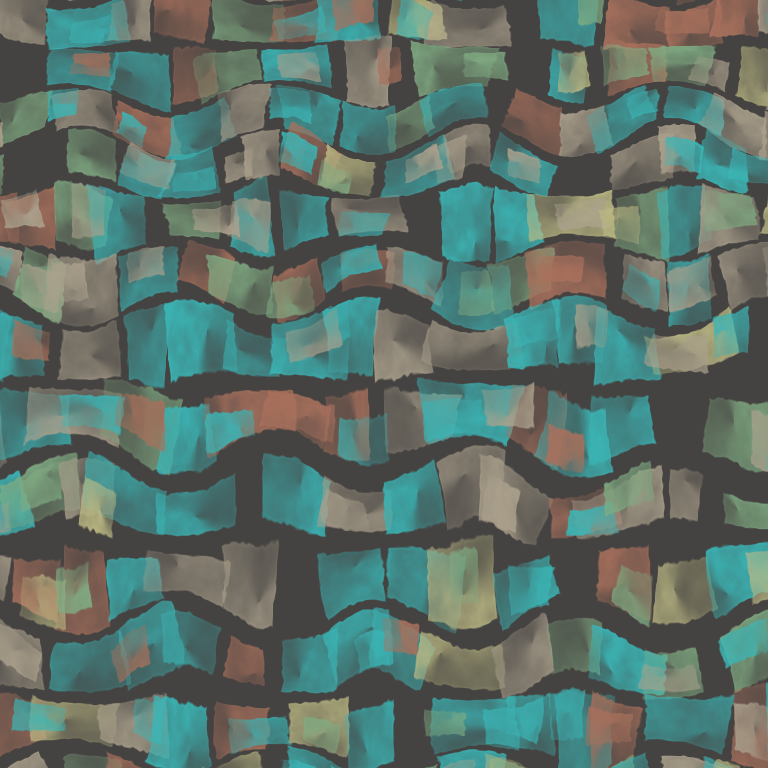
Give the GLSL for this pattern, as a three.js fragment shader.

```glsl
// Rows of translucent, ragged watercolour patches waving over a dark ground.
varying vec2 vUv;

#define COLUMNS 14.0
#define ROWS 12.0
#define ROW_START 0.053
#define ROW_SQUEEZE 0.27
#define WAVE_COUNT 3.85
#define WAVE_BAND 0.217
#define WAVE_HEIGHT 0.024
#define WAVE_SHEAR 0.012
#define RAGGED 0.07
#define EDGE_SOFT 0.016
#define GROUND vec3(0.272, 0.262, 0.255)

const float PI = 3.14159;
const float TAU = 6.28318;

float hash(vec2 p) {
  vec3 q = fract(p.xyx * vec3(0.1031, 0.1030, 0.0973));
  q += dot(q, q.yzx + 33.33);
  return fract((q.x + q.y) * q.z);
}

vec2 hash2(vec2 p) {
  return vec2(hash(p), hash(p + 57.3));
}

float noise(vec2 p) {
  vec2 i = floor(p);
  vec2 f = fract(p);
  f = f * f * (3.0 - 2.0 * f);
  return mix(mix(hash(i), hash(i + vec2(1.0, 0.0)), f.x),
             mix(hash(i + vec2(0.0, 1.0)), hash(i + 1.0), f.x), f.y);
}

float fbm(vec2 p) {
  float sum = 0.0;
  float gain = 0.5;
  for (int i = 0; i < 4; i++) {
    sum += gain * noise(p);
    p = p * 2.03 + 17.1;
    gain *= 0.5;
  }
  return sum;
}

// Bends the rows; the wave flips from one band to the next.
vec2 bend(vec2 p) {
  float across = TAU * WAVE_COUNT * (p.x - 0.098);
  float up = PI * (p.y - 0.5) / WAVE_BAND;
  return p + vec2(-WAVE_SHEAR * sin(across) * cos(up),
                  WAVE_HEIGHT * cos(across) * sin(up));
}

// Maps height to row number, with tall rows low down and short rows above.
float rowAt(float y) {
  float v = y;
  for (int i = 0; i < 5; i++) {
    v = y - ROW_START - ROW_SQUEEZE / TAU * (1.0 - cos(TAU * v));
  }
  return v * ROWS + 0.5;
}

vec3 pigment(float pick) {
  if (pick < 0.37) return vec3(0.23, 0.71, 0.71);
  if (pick < 0.62) return vec3(0.67, 0.63, 0.55);
  if (pick < 0.79) return vec3(0.50, 0.67, 0.51);
  if (pick < 0.92) return vec3(0.66, 0.44, 0.36);
  return vec3(0.74, 0.73, 0.52);
}

float boxDistance(vec2 p, vec2 halfSize) {
  vec2 d = abs(p) - halfSize;
  return length(max(d, 0.0)) + min(max(d.x, d.y), 0.0);
}

// Colour and opacity of one patch; small patches lie over large ones.
vec4 patchPaint(vec2 grid, vec2 cell, float small) {
  vec2 id = cell + 40.0 + small * 91.0;
  if (hash(id + 3.7) > mix(0.91, 0.48, small)) return vec4(0.0);

  float tall = sqrt(1.0 + ROW_SQUEEZE * sin(TAU * cell.y / ROWS));
  vec2 size = hash2(id + 11.9);
  vec2 halfSize = vec2(mix(0.40, 0.70, size.x) * tall, mix(0.32, 0.49, size.y) / tall);
  halfSize *= mix(1.0, 0.67, small);
  vec2 jitter = (hash2(id + 23.1) - 0.5) * mix(vec2(0.5, 0.16), vec2(0.7, 0.36), small);

  vec2 q = grid - cell - 0.5 - jitter;
  float turn = (hash(id + 31.3) - 0.5) * 0.32;
  q = mat2(cos(turn), sin(turn), -sin(turn), cos(turn)) * q;
  q.x *= 1.0 + (hash(id + 47.7) - 0.5) * 0.5 * q.y;
  q += RAGGED * (vec2(noise(grid * 3.0 + id), noise(grid * 3.0 - id)) - 0.5);
  float d = boxDistance(q, halfSize) + 0.04 * (noise(grid * 14.0 + id) - 0.5);

  // A wash that sweeps round an inner point and ends in a crease
  vec2 pivot = (hash2(id + 61.1) - 0.5) * halfSize;
  float sweep = fract(atan(q.y - pivot.y, q.x - pivot.x) / TAU + hash(id + 71.9));
  float wash = smoothstep(0.0, 0.6, sweep) * (1.0 - smoothstep(0.86, 1.0, sweep));
  float opacity = mix(0.34, 0.78, wash) * mix(0.72, 1.08, hash(id + 83.3));
  opacity *= 0.68 + 0.65 * fbm(grid * 3.2 + id);
  opacity += 0.07 * smoothstep(-0.06, 0.0, d);
  return vec4(pigment(hash(id + 97.7)), opacity * (1.0 - smoothstep(-EDGE_SOFT, EDGE_SOFT, d)));
}

void main() {
  vec2 p = bend(vUv);
  vec2 grid = vec2(p.x * COLUMNS, rowAt(p.y));
  vec2 home = floor(grid);
  vec3 color = GROUND;
  for (int row = 1; row >= -1; row--) {
    for (int layer = 0; layer < 2; layer++) {
      for (int column = -1; column <= 1; column++) {
        vec4 paint = patchPaint(grid, home + vec2(float(column), float(row)), float(layer));
        color = mix(color, paint.rgb, clamp(paint.a, 0.0, 0.92));
      }
    }
  }
  gl_FragColor = vec4(color, 1.0);
}
```
